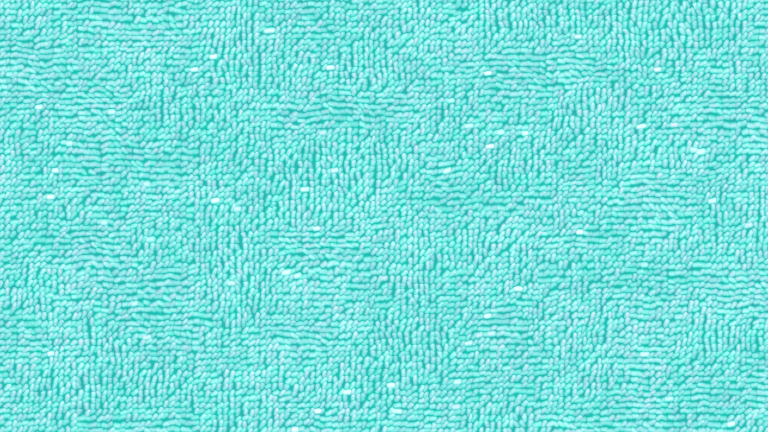
Reproduce this texture procedurally as a Shadertoy shader.

```glsl
vec2 hash2(vec2 p)
{
    vec3 q = fract(p.xyx * vec3(0.1031, 0.1030, 0.0973));
    q += dot(q, q.yzx + 33.33);
    return fract((q.xx + q.yz) * q.zy);
}

float valueNoise(vec2 p)
{
    vec2 cell = floor(p), f = fract(p);
    f = f * f * (3.0 - 2.0 * f);
    float low = mix(hash2(cell).x, hash2(cell + vec2(1, 0)).x, f.x);
    float high = mix(hash2(cell + vec2(0, 1)).x, hash2(cell + vec2(1, 1)).x, f.x);
    return mix(low, high, f.y);
}

// Lean of the pile: patches range from lying flat to standing upright
float pileAngle(vec2 p)
{
    float patches = 0.65 * valueNoise(p * vec2(0.09, 0.14) + 40.0)
                  + 0.35 * valueNoise(p * 0.31 + 90.0);
    return mix(-0.7, 2.2, patches);
}

vec3 terryColor(vec2 uv)
{
    // Loops sit on a slightly wavy woven grid
    vec2 p = uv * vec2(71.0, 68.0) + 50.0;
    p += 0.7 * vec2(valueNoise(p * 0.23), valueNoise(p * 0.23 + 17.0));
    vec2 home = floor(p);

    float bestHeight = -9.0, shade = 0.0, grey = 0.0;
    for (int y = -1; y <= 1; y++)
    for (int x = -1; x <= 1; x++)
    {
        vec2 cell = home + vec2(x, y);
        vec2 jitter = hash2(cell) - 0.5;
        vec2 trait = hash2(cell + 211.0);
        float snag = step(0.994, hash2(cell + 503.0).x);

        // Each loop is a short rounded capsule
        float angle = mix(pileAngle(cell) + 1.1 * (trait.x - 0.5), 0.1, snag);
        vec2 along = vec2(cos(angle), sin(angle));
        vec2 rel = p - cell - 0.5 - jitter * vec2(0.45, 0.38);
        float reach = mix(0.24, 0.42, trait.y);
        vec2 offAxis = rel - along * clamp(dot(rel, along), -reach, reach);
        float height = 1.0 - 4.0 * dot(offAxis, offAxis) + 0.3 * snag;

        if (height > bestHeight)
        {
            bestHeight = height;
            shade = height * (0.84 + 0.32 * jitter.x + 0.16)
                  + 0.5 * rel.y + 0.2 * snag;
            grey = trait.x - 0.5;
        }
    }

    // Fine fibres and broad mottling
    shade += 0.16 * (valueNoise(p * vec2(3.1, 3.7)) - 0.5);
    shade += 0.14 * (valueNoise(p * 0.16 + 7.0) - 0.5);
    grey += valueNoise(p * 1.3 + 61.0) - 0.5;

    float tone = clamp((shade - 0.20) / 1.0, -0.15, 1.35);
    vec3 gap = vec3(0.22, 0.77, 0.74);
    vec3 yarn = vec3(0.46, 0.885, 0.875);
    vec3 crest = vec3(0.73, 0.975, 0.985);
    vec3 color = tone < 0.5 ? mix(gap, yarn, tone * 2.0)
                            : mix(yarn, crest, tone * 2.0 - 1.0);
    return color + grey * vec3(0.05, -0.05, -0.01);
}

void mainImage(out vec4 fragColor, in vec2 fragCoord)
{
    // Four samples soften the loop edges
    vec3 color = vec3(0.0);
    for (int i = 0; i < 4; i++)
    {
        vec2 offset = vec2(i % 2, i / 2) * 0.5 - 0.25;
        color += terryColor((fragCoord + offset) / iResolution.y);
    }
    fragColor = vec4(clamp(color / 4.0, 0.0, 1.0), 1.0);
}
```
